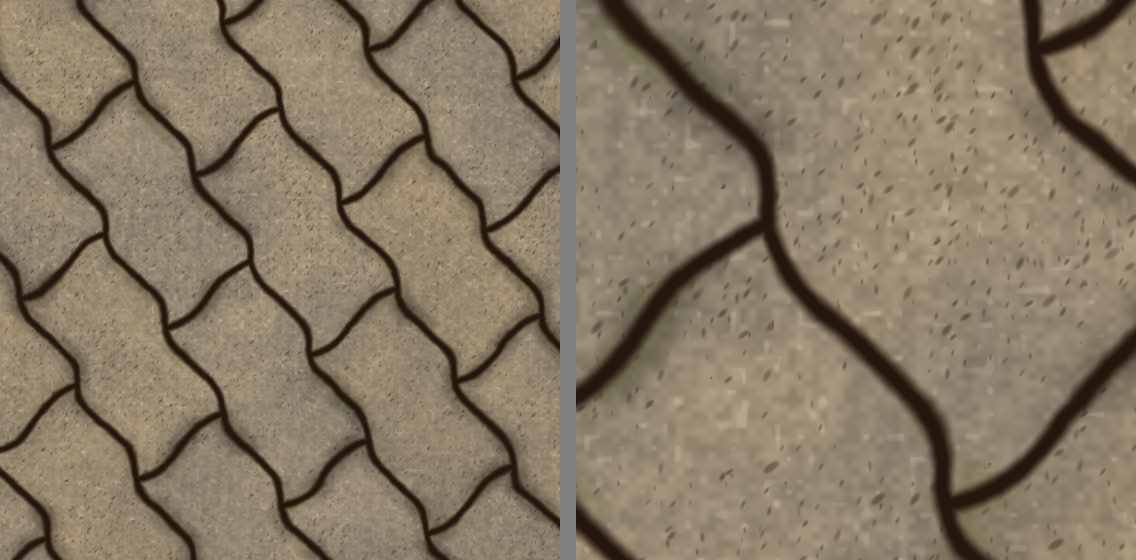
Left: the whole. Right: its middle third, enlarged.
This texture is drawn by a WebGL 2 fragment shader. Its source:

```glsl
#version 300 es
precision highp float;
// Interlocking wavy paving stones laid in a slanted running bond.
// Wavy long joints split the plane into columns, S-shaped cross joints split
// each column into stones; noise adds grain, pits, moss and worn edges.

#define COLUMN_WIDTH 0.191
#define STONE_LENGTH 0.3815
#define COLUMN_SHIFT 0.1818
#define LONG_WAVE 0.0115
#define CROSS_WAVE 0.0143
#define JOINT_CORE 0.0018
#define JOINT_EDGE 0.0093
#define RIM_WIDTH 0.034
#define PIT_STRENGTH 0.6
#define MOSS_AMOUNT 0.5

uniform vec2 u_resolution;
out vec4 fragColor;

const float TAU = 6.28318;
const vec2 ALONG = vec2(0.544, 0.839);    // direction of the long joints
const vec2 ACROSS = vec2(0.839, -0.544);
const vec2 ORIGIN = vec2(0.4447, 0.1263); // start along and across
const vec3 STONE_GREY = vec3(0.565, 0.52, 0.45);
const vec3 STONE_WARM = vec3(0.61, 0.54, 0.435);
const vec3 MOSS = vec3(0.44, 0.44, 0.27);
const vec3 JOINT = vec3(0.145, 0.085, 0.05);
const vec3 PIT = vec3(0.27, 0.21, 0.16);

float hash(vec2 p) {
    return fract(sin(dot(p, vec2(127.1, 311.7))) * 43758.5453);
}

float noise(vec2 p) {
    vec2 i = floor(p), f = fract(p);
    f = f * f * (3.0 - 2.0 * f);
    return mix(mix(hash(i), hash(i + vec2(1, 0)), f.x),
               mix(hash(i + vec2(0, 1)), hash(i + vec2(1, 1)), f.x), f.y);
}

float fbm(vec2 p) {
    float sum = 0.0, weight = 0.53;
    for (int i = 0; i < 4; i++) {
        sum += weight * noise(p);
        p = p * 2.03 + 17.3;
        weight *= 0.5;
    }
    return sum;
}

// Sideways offset of a long joint: a leaning wave, two periods per stone.
float longWave(float s) {
    float a = TAU * (s + 0.148) / (0.5 * STONE_LENGTH);
    return LONG_WAVE * (0.2 * sin(2.0 * a) - cos(a));
}

// Distances to the long joint (x) and cross joint (y), and the stone id (zw).
vec4 paving(vec2 p) {
    float s = dot(p, ALONG) - ORIGIN.x, t = dot(p, ACROSS) - ORIGIN.y;
    float k = round(t / COLUMN_WIDTH);
    float x = t - k * COLUMN_WIDTH - longWave(s - k * COLUMN_SHIFT);
    float column = x > 0.0 ? k : k - 1.0;
    float u = t / COLUMN_WIDTH - column;
    float y = s - column * COLUMN_SHIFT - CROSS_WAVE * cos(0.8 * TAU * (u - 0.18));
    float row = floor(y / STONE_LENGTH);
    float crossDist = abs(y - STONE_LENGTH * round(y / STONE_LENGTH));
    return vec4(abs(x) * 0.95, crossDist * 0.95, column, row);
}

// Small slanted pits, at most one in each cell of a jittered grid.
float pits(vec2 p, float density, float soft) {
    float cover = 0.0;
    for (int i = 0; i < 3; i++) {
        float scale = 48.0 + 21.0 * float(i);
        vec2 g = p * scale + 7.7 * float(i), cell = floor(g);
        float pick = hash(cell + 3.1), size = hash(cell + 9.4);
        vec2 jitter = vec2(hash(cell), hash(cell + 5.7)) - 0.5;
        vec2 q = fract(g) - 0.5 - 0.5 * jitter;
        float lean = 0.35 + 1.3 * (size - 0.5);
        q = vec2(q.x * cos(lean) + q.y * sin(lean), q.y * cos(lean) - q.x * sin(lean));
        float d = length(q * vec2(2.3, 1.0)) - mix(0.08, 0.24, size);
        float edge = 0.09 + soft * scale;
        float mark = 1.0 - smoothstep(-edge, edge, d);
        cover = max(cover, mark * step(pick, density) * mix(0.5, 1.0, jitter.x + 0.5));
    }
    return cover;
}

void main() {
    vec2 p = gl_FragCoord.xy / u_resolution;
    p.y = 1.0 - p.y;
    float pixel = 1.0 / u_resolution.y;

    // Slightly chipped, irregular outlines
    vec2 chip = vec2(fbm(p * 24.0), fbm(p * 24.0 + 40.0)) - 0.5;
    vec4 stone = paving(p + 0.009 * chip);
    float d = min(stone.x, stone.y);
    float tint = hash(stone.zw + 2.3), wear = hash(stone.zw + 8.9);

    // Stone face: tint per stone, broad stains and fine grain
    float stain = fbm(p * 9.0 + 5.0);
    vec3 color = mix(STONE_GREY, STONE_WARM, clamp(0.7 * tint + 1.2 * (stain - 0.4), 0.0, 1.0));
    color *= 0.97 + 0.06 * wear + 0.16 * (stain - 0.5);
    color *= 1.0 + 0.16 * (noise(p * 210.0) - 0.5) + 0.1 * (noise(p * 95.0) - 0.5);
    color += 0.07 * smoothstep(0.78, 0.95, noise(p * 150.0 + 31.0));
    float density = mix(0.14, 0.5, wear) * smoothstep(0.15, 0.6, noise(p * 17.0 + 4.0));
    color = mix(color, PIT, PIT_STRENGTH * pits(p, density, pixel));

    // Worn rims, patchy dirt and moss beside the joints
    float rim = 1.0 - smoothstep(0.007, RIM_WIDTH, d);
    color *= 1.0 - 0.3 * rim * smoothstep(0.3, 0.75, fbm(p * 13.0 + 60.0));
    float moss = smoothstep(0.5, 0.75, fbm(p * 19.0 + 80.0));
    color = mix(color, MOSS, MOSS_AMOUNT * moss * (1.0 - smoothstep(0.005, 0.024, d)));

    // Dark joints with rounded shoulders
    float width = 0.85 + 0.3 * noise(p * 16.0 + 12.0);
    float shoulder = smoothstep(JOINT_CORE, JOINT_EDGE * width + pixel, d);
    color = mix(JOINT, color, shoulder);
    fragColor = vec4(color, 1.0);
}
```
